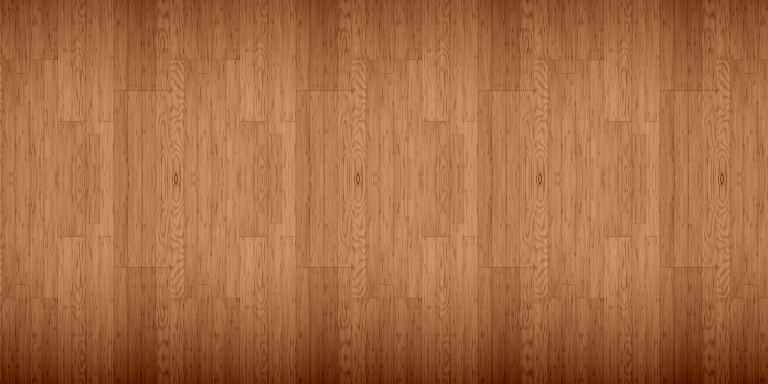
Write a WebGL 1 fragment shader that draws this texture.

```glsl
precision highp float;
// Repeating wood strip floor: narrow upright boards, mirrored grain, dark burnt edges.

uniform vec2 u_resolution;

// Layout, in units of the canvas height
const float TILE_WIDTH = 0.474;    // one repeat across
const float TILE_OFFSET = 0.005;
const float BOARDS = 13.0;         // boards in one repeat
const float MIRROR_AXIS = 0.534;   // grain is mirrored about this height
const float MIRROR_HALF = 0.466;   // half of one repeat down
const float SEAM_WIDTH = 0.0022;

// Finish
const vec3 LIGHT_WOOD = vec3(0.795, 0.565, 0.405);
const vec3 DARK_WOOD = vec3(0.36, 0.12, 0.0);
const float RINGS = 5.5;           // growth rings per board width
const float RING_DEPTH = 0.20;
const float FIBRE_DEPTH = 0.15;
const float FLECK_DEPTH = 0.16;
const float SEAM_DEPTH = 0.22;
const float BURN_BOTTOM = 0.78;
const float BURN_TOP = 0.45;
const float BURN_SIDES = 0.12;

float hash(vec2 p) {
  vec3 q = fract(vec3(p.xyx) * 0.1031);
  q += dot(q, q.yzx + 33.33);
  return fract((q.x + q.y) * q.z);
}

float noise(vec2 p) {
  vec2 i = floor(p);
  vec2 f = fract(p);
  f = f * f * (3.0 - 2.0 * f);
  return mix(mix(hash(i), hash(i + vec2(1.0, 0.0)), f.x),
             mix(hash(i + vec2(0.0, 1.0)), hash(i + vec2(1.0, 1.0)), f.x), f.y);
}

// Soft line of the given width at signed distance d
float softLine(float d, float width, float pixel) {
  return 1.0 - smoothstep(0.5 * width - 0.5 * pixel, 0.5 * width + 0.5 * pixel, abs(d));
}

// Burn that fades from an edge over the given reach
float edgeBurn(float distanceIn, float reach) {
  float k = clamp(1.0 - distanceIn / reach, 0.0, 1.0);
  return k * k;
}

void main() {
  float pixel = 1.0 / u_resolution.y;
  vec2 p = gl_FragCoord.xy * pixel;
  float across = gl_FragCoord.x / u_resolution.x;

  // Repeat across, mirror down
  float boardWidth = TILE_WIDTH / BOARDS;
  float s = mod(p.x - TILE_OFFSET, TILE_WIDTH);
  float d = abs(mod(p.y - MIRROR_AXIS + MIRROR_HALF, 2.0 * MIRROR_HALF) - MIRROR_HALF);
  float column = min(floor(s / boardWidth), BOARDS - 1.0);
  float u = s / boardWidth - column - 0.5;

  // Staggered end joints split each column into inner and outer boards
  float joint = 0.115 + 0.08 * mod(floor((column + 8.0) / 4.0), 3.0)
              + 0.035 * floor(2.0 * hash(vec2(column, 4.0)));
  float outer = step(joint, d);
  vec2 board = vec2(column * 7.0 + 3.0, outer * 31.0 + 11.0);
  float chance = hash(board);

  // Board tone: a random shade plus one darker group of three
  float darkGroup = step(7.5, column) * step(column, 10.5);
  float shade = 0.11 * chance + 0.09 * darkGroup + 0.035 * step(column, 2.5);

  // Growth rings: centred on figured boards, off to the side on straight ones
  float knotBoard = step(11.5, column) * (1.0 - outer);
  float figured = max(step(4.5, mod(column, 6.0)), step(11.5, column));
  float side = hash(board + 5.0) < 0.5 ? -1.0 : 1.0;
  float centreU = mix(side * (0.6 + chance), 0.08 * side, figured);
  float centreD = outer * mix(0.22, 0.38, hash(board + 9.0));
  centreD = abs(column - 5.0) < 0.5 ? 0.22 * outer : centreD;
  float stretch = mix(mix(0.07, 0.15, figured), 0.27, knotBoard);
  vec2 q = vec2(u - centreU, (d - centreD) / boardWidth * stretch);
  float warp = noise(vec2(u * 2.5, d * 24.0) + board * 3.7) - 0.5;
  float radius = length(q) + 0.3 * warp;
  float ring = pow(0.5 + 0.5 * cos(6.2832 * RINGS * radius), 3.0);
  float patchy = noise(vec2(u * 3.0, d * 40.0) + board * 1.9);
  float strength = (0.3 + 0.7 * patchy) * mix(0.6, 1.25, figured);
  float knot = knotBoard * exp(-9.0 * dot(q, q));
  shade += RING_DEPTH * ring * strength * (1.0 + 1.6 * knot) + 0.12 * knot;

  // Fine fibres, short flecks and broad cloudiness
  float fibre = noise(vec2(s * 210.0, d * 14.0) + board);
  float fleck = noise(vec2(s * 260.0, d * 55.0) + board * 2.3);
  float cloud = noise(vec2(u * 1.5, d * 9.0) + board * 5.1);
  shade += FIBRE_DEPTH * (fibre - 0.5);
  shade += FLECK_DEPTH * smoothstep(0.68, 0.95, fleck);
  shade += 0.10 * (cloud - 0.5);

  // Seams between boards, some deeper than others
  float edgeIndex = mod(floor(s / boardWidth + 0.5), BOARDS);
  float edgeDistance = (0.5 - abs(u)) * boardWidth;
  float edgeStrength = 0.4 + 0.8 * hash(vec2(edgeIndex, 17.0));
  shade += SEAM_DEPTH * edgeStrength * softLine(edgeDistance, SEAM_WIDTH, pixel);
  shade += 0.7 * SEAM_DEPTH * softLine(d - joint, SEAM_WIDTH, pixel);

  // Burnt edges over the whole floor
  shade += BURN_BOTTOM * edgeBurn(p.y, 0.40);
  shade += BURN_TOP * edgeBurn(1.0 - p.y, 0.36);
  shade += BURN_SIDES * pow(abs(2.0 * across - 1.0), 4.0);

  vec3 colour = mix(LIGHT_WOOD, DARK_WOOD, clamp(shade, -0.05, 1.1));
  gl_FragColor = vec4(clamp(colour, 0.0, 1.0), 1.0);
}
```
